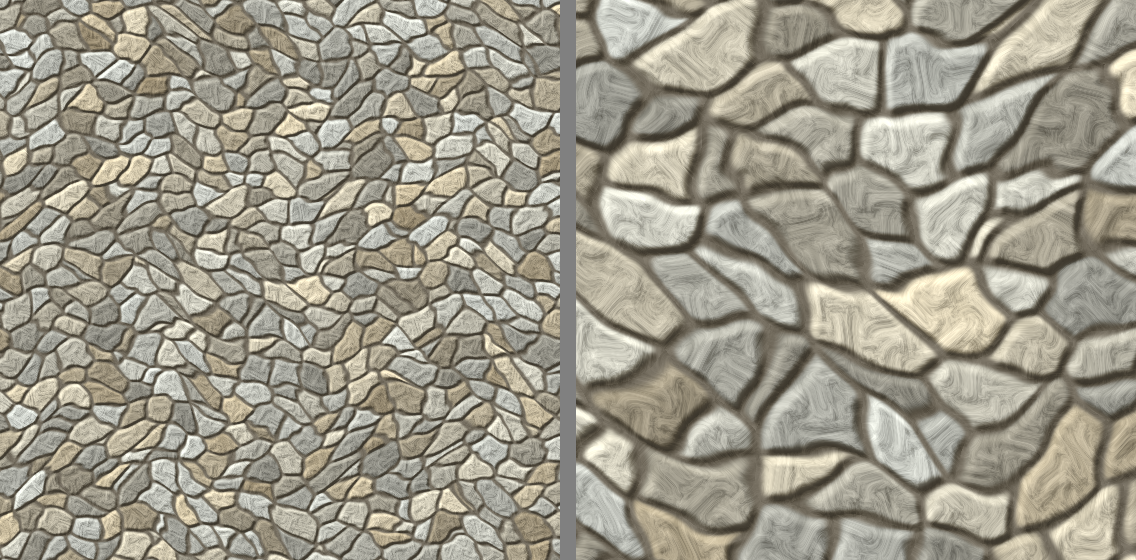
Left, the full canvas; right, a detail of the centre.
Reproduce this texture procedurally as a Shadertoy shader.

```glsl
const vec2 STONES = vec2(21.0, 27.0);      // stones across and up the canvas
const float JITTER = 0.92;
const float SIZE_SPREAD = 0.42;
const float CORNER = 0.07;
const float JOINT = 0.025;                 // half width of the mortar joint
const float BEVEL = 0.13;
const float GRAIN_SCALE = 62.0;
const float GRAIN_RELIEF = 0.42;
const float SHADOW_REACH = 0.0055;
const vec2 TO_LIGHT = vec2(-0.55, 0.84);
const vec3 MORTAR = vec3(0.52, 0.49, 0.43);
const vec3 DARK_STONE = vec3(0.54, 0.52, 0.475);
const vec3 PALE_STONE = vec3(0.80, 0.79, 0.75);
const vec3 WARM_TINT = vec3(1.04, 1.0, 0.91);
const vec3 COOL_TINT = vec3(0.97, 1.0, 1.02);
const mat2 OCTAVE = mat2(1.4, 1.2, -1.2, 1.4);

struct Stone {
    float edge;    // distance to the joint, in cells
    vec2 id;
    float grain;
    float height;
};

vec2 hash2(vec2 c) {
    vec3 q = fract(c.xyx * vec3(0.1031, 0.1030, 0.0973));
    q += dot(q, q.yzx + 33.33);
    return fract((q.xx + q.yz) * q.zy);
}

float softMin(float a, float b, float k) {
    float h = max(k - abs(a - b), 0.0) / k;
    return min(a, b) - 0.25 * h * h * k;
}

mat2 rotation(float a) {
    return mat2(cos(a), sin(a), -sin(a), cos(a));
}

// Layered, folded sines for pitted rock
float layeredSines(vec2 p) {
    float sum = 0.0, amp = 0.42;
    for (int i = 0; i < 5; i++) {
        p = OCTAVE * p + 1.7;
        p += 0.8 * sin(1.3 * p.yx + float(i));
        sum += amp * sin(p.x) * sin(p.y);
        amp *= 0.8;
    }
    return sum;
}

// Swing the courses broadly and chip the outlines finely
vec2 bendCourses(vec2 p) {
    p += 0.022 * sin(p.yx * vec2(13.0, 11.0) + vec2(0.6, 2.1));
    p += 0.011 * sin(p.yx * vec2(29.0, 34.0) + vec2(4.0, 1.2));
    p += 0.0022 * sin(p.yx * vec2(143.0, 117.0) + 3.0 * sin(p * 61.0));
    return p;
}

// Weighted cells: xyz = offset to the site and its weight
vec3 siteAt(vec2 cell, vec2 q) {
    vec2 offset = cell + 0.5 + JITTER * (hash2(cell) - 0.5) - q;
    return vec3(offset, SIZE_SPREAD * hash2(cell + 71.0).x);
}

Stone stoneAt(vec2 p) {
    vec2 q = bendCourses(p) * STONES;
    vec2 home = floor(q);
    vec3 nearest = vec3(0.0);
    float best = 1e3;
    Stone s;
    for (int y = -2; y <= 2; y++)
    for (int x = -2; x <= 2; x++) {
        vec2 cell = home + vec2(x, y);
        vec3 site = siteAt(cell, q);
        float cost = dot(site.xy, site.xy) - site.z;
        if (cost < best) { best = cost; nearest = site; s.id = cell; }
    }

    // Straight borders with softened corners
    s.edge = 1.0;
    for (int y = -2; y <= 2; y++)
    for (int x = -2; x <= 2; x++) {
        vec2 cell = home + vec2(x, y);
        vec3 site = siteAt(cell, q);
        float gap = length(site.xy - nearest.xy);
        if (gap > 0.001) {
            float cost = dot(site.xy, site.xy) - site.z;
            s.edge = softMin(s.edge, 0.5 * (cost - best) / gap, CORNER);
        }
    }

    // Each stone has its own bedding direction and height
    vec2 h = hash2(s.id + 19.0);
    vec2 bedding = rotation(6.28 * h.x) * p * vec2(1.0, 1.3);
    s.grain = layeredSines(GRAIN_SCALE * bedding + 40.0 * h);
    float joint = JOINT * (0.5 + 1.2 * h.x);
    float dome = smoothstep(joint, joint + BEVEL, s.edge);
    s.height = dome * (0.65 + 0.6 * h.y) + GRAIN_RELIEF * s.grain * (0.3 + 0.7 * dome);
    return s;
}

void mainImage(out vec4 fragColor, in vec2 fragCoord) {
    vec2 p = fragCoord / iResolution.y;
    Stone s = stoneAt(p);
    Stone lit = stoneAt(p + SHADOW_REACH * TO_LIGHT);

    // Stone colour
    vec2 h = hash2(s.id + 43.0);
    vec3 rock = mix(DARK_STONE, PALE_STONE, h.x);
    rock *= mix(COOL_TINT, WARM_TINT, h.y * h.y * 1.2);
    rock += 0.07 * s.grain;
    float body = smoothstep(JOINT, JOINT + 0.08, s.edge);
    vec3 color = mix(MORTAR + 0.05 * s.grain, rock, body);

    // Light faces, cast shadows and dark joints
    float slope = s.height - lit.height;
    float light = 1.0 + 0.21 * clamp(slope, 0.0, 1.0) + 0.46 * clamp(slope, -1.0, 0.0);
    light *= mix(0.88, 1.04, smoothstep(0.0, 0.16, s.edge));
    vec3 shade = mix(vec3(1.0, 0.97, 0.90), vec3(1.0), smoothstep(0.5, 0.95, light));
    fragColor = vec4(clamp(color * light * shade, 0.0, 1.0), 1.0);
}
```
